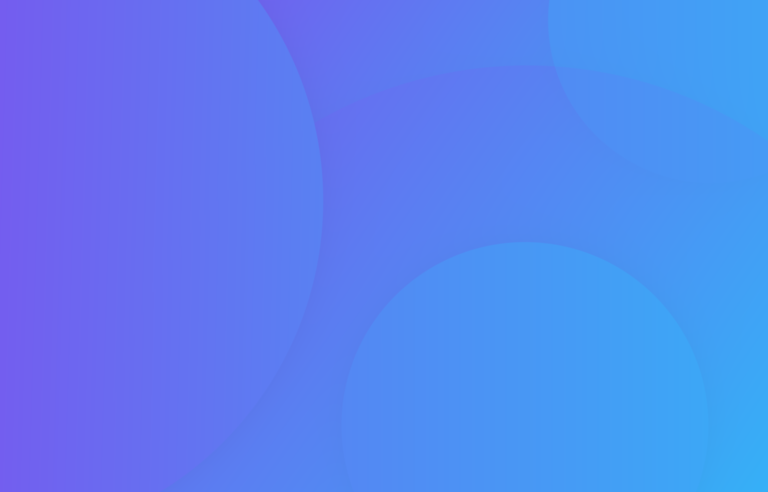
A Shadertoy shader for this background:

```glsl
// Overlapping soft discs with violet-to-cyan gradients.

// Signed distance to a disc edge, negative inside
float disc(vec2 p, vec2 center, float radius) {
    return length(p - center) - radius;
}

// Antialiased coverage of a distance field
float cover(float d) {
    float px = 1.0 / iResolution.y;
    return 1.0 - smoothstep(-px, px, d);
}

// Faint dark halo just outside an edge
float halo(float d) {
    return exp(-max(d, 0.0) * 32.0);
}

// Shared colour ramp from violet to cyan
vec3 ramp(float t) {
    return mix(vec3(0.45, 0.37, 0.937), vec3(0.21, 0.69, 0.968), t);
}

void mainImage(out vec4 fragColor, in vec2 fragCoord) {
    vec2 p = fragCoord / iResolution.y;
    p.x *= 1.561 * iResolution.y / iResolution.x; // keep the layout across the width

    float dome   = disc(p, vec2(1.071, 0.010), 0.857);
    float corner = disc(p, vec2(1.445, 0.959), 0.331);
    float left   = disc(p, vec2(-0.037, 0.592), 0.694);
    float lower  = disc(p, vec2(1.067, 0.135), 0.373);

    // Diagonal backdrop, with a deeper gradient inside the dome
    float diagonal = p.x + 0.7 * (1.0 - p.y);
    float inDome = cover(dome);
    float t = mix(0.689 * diagonal - 0.286, 0.551 * diagonal - 0.243, inDome);
    float shade = 0.008 * halo(dome) * (1.0 - inDome);

    // Upper right disc, tinted by the dome in front of it
    float m = cover(corner);
    t = mix(t, 0.149 + 0.441 * p.x - 0.1 * inDome, m);
    shade += 0.008 * halo(corner) * (1.0 - m);

    // Lower disc
    m = cover(lower);
    t = mix(t, 0.135 + 0.525 * p.x, m);
    shade = mix(shade + 0.018 * halo(lower), 0.0, m);

    // Left disc, nearly opaque
    m = cover(left);
    t = mix(t, 0.67 * p.x - 0.01, 0.96 * m);
    shade = mix(shade + 0.025 * halo(left), 0.0, m);

    fragColor = vec4(ramp(t) * (1.0 - shade), 1.0);
}
```
